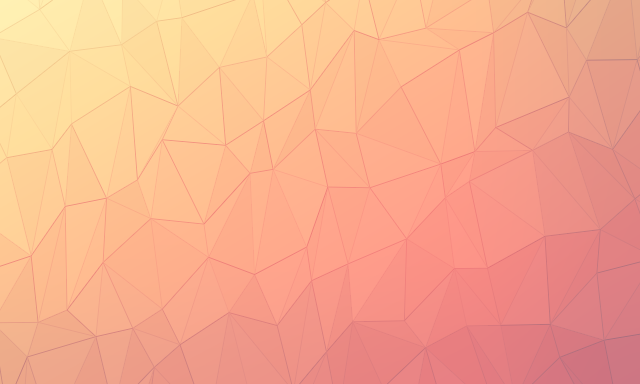
Give the GLSL for this background, as a Shadertoy shader.

```glsl
// Low-poly mesh of faceted triangles over a diagonal cream-to-rose gradient.

// Gradient stops, from the upper left to the lower right
const vec3 RAMP[6] = vec3[6](
    vec3(1.00, 0.94, 0.70), vec3(1.00, 0.865, 0.61), vec3(1.00, 0.735, 0.56),
    vec3(1.00, 0.62, 0.54), vec3(0.98, 0.52, 0.515), vec3(0.97, 0.48, 0.52));
const float RAMP_STEP = 0.4;
const vec3 SHADE_LOSS = vec3(1.0, 0.15, 0.05);

// Edge colours
const vec3 AMBER = vec3(0.88, 0.64, 0.42);
const vec3 CORAL = vec3(0.90, 0.38, 0.42);
const vec3 MAUVE = vec3(0.52, 0.40, 0.48);

// Mesh layout, in canvas heights
const vec2 CELL = vec2(0.125, 0.185);
const float RIDGE_SLOPE = 0.55;
const float COLUMN_LEAN = 0.25;
const float RIDGE_OFFSET = 0.837;
const float JITTER = 0.36;
const float LINE_HALF_WIDTH = 0.0011;
const float FACET_FLATNESS = 0.6;
const float FACET_TINT = 0.028;

float hash(vec2 p) {
    vec3 q = fract(vec3(p.xyx) * 0.1031);
    q += dot(q, q.yzx + 33.33);
    return fract((q.x + q.y) * q.z);
}

float cross2(vec2 a, vec2 b) { return a.x * b.y - a.y * b.x; }

// Plane coordinates have x to the right and y downward from the top edge
vec2 toLattice(vec2 p) {
    return vec2(p.x - COLUMN_LEAN * p.y,
                p.y + RIDGE_SLOPE * p.x - RIDGE_OFFSET) / CELL;
}

vec2 toPlane(vec2 lattice) {
    vec2 k = lattice * CELL + vec2(0.0, RIDGE_OFFSET);
    float y = (k.y - RIDGE_SLOPE * k.x) / (1.0 + RIDGE_SLOPE * COLUMN_LEAN);
    return vec2(k.x + COLUMN_LEAN * y, y);
}

vec2 meshVertex(vec2 id) {
    vec2 r = vec2(hash(id + 17.0), hash(id + 71.0)) - 0.5;
    return toPlane(id + 2.0 * JITTER * r);
}

// Darkening toward the right and lower borders
float borderShade(vec2 uv) {
    return 0.10 * smoothstep(0.7, 1.0, uv.x) + 0.07 * smoothstep(0.65, 1.0, uv.y);
}

vec3 gradient(vec2 uv) {
    float t = (uv.x + uv.y) / RAMP_STEP;
    vec3 color = RAMP[0];
    for (int i = 1; i < 6; i++)
        color = mix(color, RAMP[i], clamp(t - float(i - 1), 0.0, 1.0));
    return color - SHADE_LOSS * borderShade(uv);
}

bool insideTriangle(vec2 p, vec2 a, vec2 b, vec2 c) {
    vec3 side = vec3(cross2(b - a, p - a), cross2(c - b, p - b), cross2(a - c, p - c));
    side *= sign(cross2(b - a, c - a));
    return min(side.x, min(side.y, side.z)) >= 0.0;
}

float edgeLine(vec2 p, vec2 a, vec2 b, float pixel) {
    vec2 e = b - a;
    float d = length(p - a - e * clamp(dot(p - a, e) / dot(e, e), 0.0, 1.0));
    return clamp(0.5 + (LINE_HALF_WIDTH - d) / pixel, 0.0, 1.0);
}

void mainImage(out vec4 fragColor, in vec2 fragCoord) {
    float pixel = 1.0 / iResolution.y;
    float aspect = iResolution.x / iResolution.y;
    vec2 p = vec2(fragCoord.x, iResolution.y - fragCoord.y) * pixel;
    vec2 uv = p / vec2(aspect, 1.0);
    vec2 home = floor(toLattice(p));

    vec2 center = p;
    float tint = 0.0;
    float line = 0.0;
    for (int j = -1; j <= 1; j++)
    for (int i = -1; i <= 1; i++) {
        vec2 id = home + vec2(i, j);
        vec2 a = meshVertex(id);
        vec2 b = meshVertex(id + vec2(1, 0));
        vec2 c = meshVertex(id + vec2(1, 1));
        vec2 d = meshVertex(id + vec2(0, 1));
        float seed = hash(id + 5.0);

        // Ridges and cross edges, with varied strength
        line = max(line, edgeLine(p, a, b, pixel) * mix(0.35, 0.75, seed));
        line = max(line, edgeLine(p, a, d, pixel) * mix(0.15, 0.60, hash(id + 43.0)));

        // Split the cell along a diagonal that lies within it
        bool acValid = cross2(c - a, b - a) * cross2(c - a, d - a) < 0.0;
        bool bdValid = cross2(d - b, a - b) * cross2(d - b, c - b) < 0.0;
        if (!acValid || (bdValid && seed > 0.5)) {
            vec2 first = a;
            a = b; b = c; c = d; d = first;
        }
        line = max(line, edgeLine(p, a, c, pixel) * 0.22);

        // Facet that covers this point
        bool inFirst = insideTriangle(p, a, b, c);
        if (inFirst || insideTriangle(p, a, c, d)) {
            center = (a + c + (inFirst ? b : d)) / 3.0;
            tint = hash(id + (inFirst ? 101.0 : 157.0)) - 0.5;
        }
    }

    vec2 facetUv = clamp(center / vec2(aspect, 1.0), 0.0, 1.0);
    vec3 color = gradient(mix(uv, facetUv, FACET_FLATNESS));
    color += FACET_TINT * tint * vec3(0.5, 1.0, 0.7);

    // Edges shift from amber through coral to mauve
    float warmth = smoothstep(0.2, 0.7, uv.x + uv.y);
    vec3 lineColor = mix(AMBER, CORAL, warmth);
    lineColor = mix(lineColor, MAUVE, clamp(borderShade(uv) * 9.0, 0.0, 1.0));
    color = mix(color, lineColor, line * mix(0.65, 0.85, warmth));
    fragColor = vec4(clamp(color, 0.0, 1.0), 1.0);
}
```
